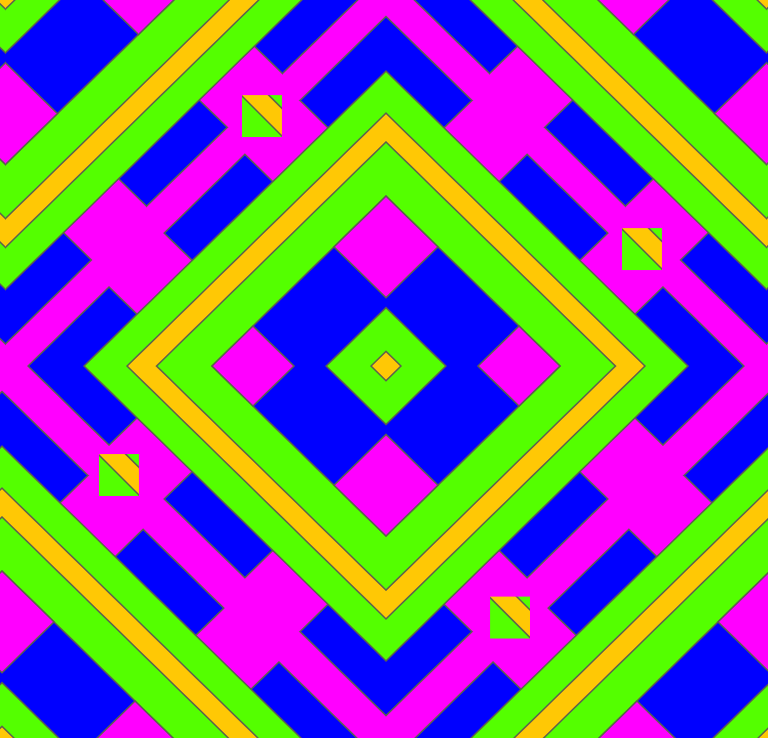
Write a Shadertoy shader that draws this pattern.

```glsl
// Nested diamonds on a skewed lattice, with barred lanes and four small square badges.

// Palette
const vec3 GREEN   = vec3(0.33, 1.0, 0.0);
const vec3 BLUE    = vec3(0.0, 0.0, 1.0);
const vec3 MAGENTA = vec3(1.0, 0.0, 1.0);
const vec3 YELLOW  = vec3(1.0, 0.785, 0.02);
const vec3 INK     = vec3(0.36, 0.38, 0.30);

// Layout, in canvas widths
const vec2  CENTER       = vec2(0.5026, 0.504);  // share of the canvas
const float STRETCH      = 1.024;   // flattens the diamonds slightly
const float PERIOD_UPPER = 0.991;
const float PERIOD_LOWER = 1.0;
const float BAR_REACH    = 0.466;
const float FRAME_OUTER  = 0.3932;
const float STRIPE_OUTER = 0.3372;
const float STRIPE_INNER = 0.2988;
const float FRAME_INNER  = 0.2266;
const float GEM          = 0.0779;
const float GEM_CORE     = 0.0195;
const float INK_HALF     = 0.0014;
const float BADGE_BAND   = 0.036;
const vec2  BADGE_HALF   = vec2(0.026, 0.0273);
const vec2  BADGES[4] = vec2[4](
    vec2(-0.1615, 0.3255), vec2(0.3333, 0.1523),
    vec2(-0.3477, -0.1419), vec2(0.1615, -0.3275));

float coverage(float d, float blur) {
    return clamp(0.5 - d / blur, 0.0, 1.0);
}

// Fill a shape and ink its edge
void paint(inout vec3 color, vec3 fill, float d, float blur) {
    color = mix(color, INK, coverage(d - INK_HALF, blur));
    color = mix(color, fill, coverage(d + INK_HALF, blur));
}

// One lattice cell: ring is the diamond distance, along runs down each side
vec3 diamondCell(float ring, float along, float blur) {
    vec3 color = MAGENTA;

    // Lane bars and the chevrons at the tips
    float side = abs(along - 0.0065);
    float bars = max(ring - BAR_REACH, min(side - 0.105, 0.2487 - side));
    paint(color, BLUE, bars, blur);

    // Striped frame
    paint(color, GREEN, ring - FRAME_OUTER, blur);
    paint(color, YELLOW, ring - STRIPE_OUTER, blur);
    paint(color, GREEN, ring - STRIPE_INNER, blur);

    // Blue field with magenta tips
    paint(color, BLUE, ring - FRAME_INNER, blur);
    float tips = max(ring - FRAME_INNER, 0.1055 - abs(along - 0.0143));
    paint(color, MAGENTA, tips, blur);

    // Central gem
    paint(color, GREEN, ring - GEM, blur);
    paint(color, YELLOW, ring - GEM_CORE, blur);
    return color;
}

void mainImage(out vec4 fragColor, in vec2 fragCoord) {
    vec2 p = (fragCoord - CENTER * iResolution.xy) / iResolution.x;
    float pixel = 1.0 / iResolution.x;
    float blur = 1.4 * pixel;

    // Repeat along both diagonals
    vec2 diagonal = vec2(p.x + STRETCH * p.y, p.x - STRETCH * p.y);
    float period = p.y > 0.0 ? PERIOD_UPPER : PERIOD_LOWER;
    diagonal -= period * floor(diagonal / period + 0.5);
    vec2 local = 0.5 * abs(vec2(diagonal.x + diagonal.y, diagonal.x - diagonal.y));
    vec3 color = diamondCell(local.x + local.y, local.x - local.y, blur);

    // Square badges with a diagonal band
    for (int i = 0; i < 4; i++) {
        vec2 q = p - BADGES[i];
        float slant = q.x + q.y;
        vec3 badge = GREEN;
        paint(badge, YELLOW, max(-slant, slant - BADGE_BAND), blur);
        vec2 edge = abs(q) - BADGE_HALF;
        color = mix(color, badge, coverage(max(edge.x, edge.y), pixel));
    }

    fragColor = vec4(color, 1.0);
}
```
